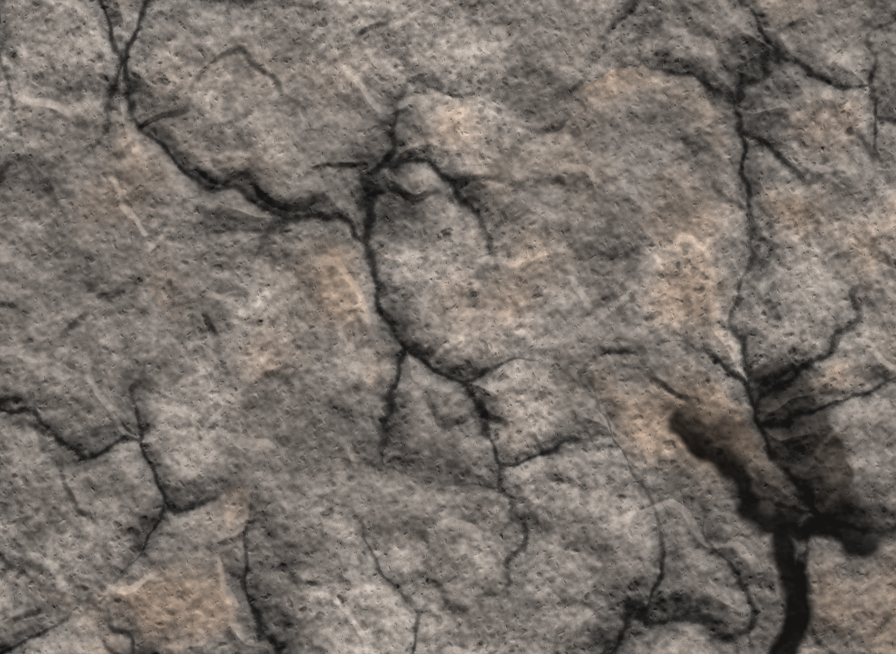
Write a Shadertoy shader that draws this texture.

```glsl
// Weathered, pitted grey-brown rock wall with irregular stones, cracks and a dark hollow.
#define STONE_SCALE 4.4
#define PIT_SCALE 42.0
#define GRAIN_SCALE 70.0
#define RELIEF 0.13
#define GRAIN 0.17
#define BASE_TONE 0.488
#define CRACK_WIDTH 0.0048
#define JOINT_WIDTH 0.05
#define ROCK_CENTRE vec2(1.22, 0.30)
#define GREY_TINT vec3(1.055, 0.995, 0.945)
#define WARM_TINT vec3(1.15, 0.985, 0.85)
#define LIGHT_DIR vec2(0.25, 0.97)

vec2 hash2(vec2 cell) {
    uvec2 q = uvec2(ivec2(cell)) * uvec2(1597u, 3812u) + uvec2(7919u, 104u);
    uint n = (q.x ^ (q.y * 2741u)) * 277803u;
    n = (n ^ (n >> 15)) * 739177u;
    n ^= n >> 13;
    n = n * 668265u + 9781u;
    n ^= n >> 16;
    return vec2(n & 65535u, ((n * 40503u) >> 16) & 65535u) / 65535.0;
}

float gradDot(vec2 cell, vec2 offset) {
    float angle = 6.2832 * hash2(cell).x;
    return dot(vec2(cos(angle), sin(angle)), offset);
}

// Gradient noise, roughly -0.7 to 0.7
float noise(vec2 p) {
    vec2 i = floor(p), f = p - i;
    vec2 u = f * f * f * (f * (f * 6.0 - 15.0) + 10.0);
    vec2 e = vec2(1, 0);
    return mix(mix(gradDot(i, f), gradDot(i + e, f - e), u.x),
               mix(gradDot(i + e.yx, f - e.yx), gradDot(i + 1.0, f - 1.0), u.x), u.y);
}

float fbm(vec2 p) {
    float sum = 0.0, amp = 1.0;
    for (int k = 0; k < 5; k++) {
        sum += amp * noise(p);
        p = mat2(1.6, 1.2, -1.2, 1.6) * p + 17.3;
        amp *= 0.52;
    }
    return sum;
}

vec2 warp(vec2 p, float freq) {
    return vec2(noise(p * freq + 3.7), noise(p * freq + 41.2));
}

// Stones, longer down to the right: distance to the nearest joint (x), random value (y)
vec2 stones(vec2 p) {
    p += 0.15 * warp(p, 2.7) + 0.05 * warp(p, 8.0) + 0.016 * warp(p, 27.0);
    p = vec2(dot(p, vec2(0.6, -0.8)) * 0.8, dot(p, vec2(0.8, 0.6)) * 1.1) * STONE_SCALE;
    vec2 base = floor(p), f = p - base, nearest = vec2(0), nearCell = vec2(0);
    float best = 9.0, edge = 9.0;
    for (int k = 0; k < 9; k++) {
        vec2 c = vec2(k % 3 - 1, k / 3 - 1);
        vec2 r = c + hash2(base + c) - f;
        if (dot(r, r) < best) { best = dot(r, r); nearest = r; nearCell = c; }
    }
    for (int k = 0; k < 25; k++) {
        vec2 c = nearCell + vec2(k % 5 - 2, k / 5 - 2);
        vec2 r = c + hash2(base + c) - f;
        vec2 d = r - nearest;
        if (dot(d, d) > 0.0001) edge = min(edge, dot(0.5 * (nearest + r), normalize(d)));
    }
    return vec2(edge / STONE_SCALE, hash2(base + nearCell + 57.0).y);
}

// Scattered round pits (positive) and a few pebbles (negative)
float pits(vec2 p, float scale) {
    p = p * scale + 0.4 * warp(p, scale * 1.3);
    vec2 base = floor(p);
    float sum = 0.0;
    for (int k = 0; k < 9; k++) {
        vec2 c = base + vec2(k % 3 - 1, k / 3 - 1);
        vec2 kind = hash2(c + 211.0);
        float radius = mix(0.1, 0.5, kind.x * kind.x * kind.x);
        float dent = smoothstep(radius, radius * 0.3, length(c + hash2(c) - p));
        sum += dent * (0.4 + radius) * (kind.y > 0.85 ? -0.7 : step(kind.y, 0.6));
    }
    return sum;
}

float jointStrength(vec2 p) { return smoothstep(-0.3, 0.3, noise(p * 3.4 + 8.4)); }

float pitting(vec2 p) {
    return pits(p, PIT_SCALE) + 0.7 * pits(p + 5.0, PIT_SCALE * 1.9);
}

float height(vec2 p, float edge, float pit) {
    float ledge = smoothstep(-0.07, 0.07, noise(p * 5.5 + 23.0) + 0.3 * noise(p * 17.0));
    return 0.034 * fbm(p * 7.0) + 0.012 * noise(p * 15.0) + 0.016 * ledge - 0.003 * pit
         + 0.026 * jointStrength(p) * smoothstep(0.0, JOINT_WIDTH, edge);
}

void mainImage(out vec4 fragColor, in vec2 fragCoord) {
    vec2 p = fragCoord / iResolution.y;

    // Surface and slope towards the light
    vec2 stone = stones(p);
    float pit = pitting(p);
    vec2 q = p + 0.003 * LIGHT_DIR;
    float slope = (height(p, stone.x, pit) - height(q, stones(q).x, pitting(q))) / 0.003;
    float broad = fbm(p * 2.4 + 31.0);
    float lumps = fbm(p * 8.0 + 63.0);
    float grain = fbm(p * GRAIN_SCALE);

    // Joints and broken cracks
    float strength = jointStrength(p);
    float joint = strength * smoothstep(JOINT_WIDTH, 0.0, stone.x + 0.02 * lumps);
    float width = CRACK_WIDTH * (0.4 + strength + 1.2 * noise(p * 9.0 + 4.0));
    float crack = strength * smoothstep(width + 0.003, 0.0, stone.x + 0.003 * grain);

    // Dark loose rock with a gap round its left and lower sides
    vec2 d = p - ROCK_CENTRE;
    float rim = max(abs(d.x * 0.8 + d.y * 0.6) * 1.15, abs(d.y * 0.8 - d.x * 0.6) * 0.85);
    rim += 0.07 * noise(p * 9.0 + 2.0) + 0.02 * noise(p * 33.0) - 0.095;
    float rock = smoothstep(0.008, -0.008, rim);
    float side = smoothstep(-0.02, 0.08, -d.x * 0.6 - d.y);
    float gap = side * smoothstep(0.035, 0.008, abs(rim - 0.012));
    float fissure = abs(d.x - 0.02 + 0.12 * noise(vec2(p.y * 6.0, 3.5)) + 0.01 * noise(p * 30.0));
    gap = max(gap, smoothstep(0.03, 0.012, fissure) * smoothstep(-0.06, -0.11, d.y));

    // Brightness
    float dust = smoothstep(-0.2, 0.4, broad + 0.5 * lumps);
    float tone = BASE_TONE + 0.04 * broad + 0.075 * lumps + 0.07 * (dust - 0.4);
    tone += 0.04 * (stone.y - 0.5) + RELIEF * clamp(slope, -1.8, 1.1);
    tone += GRAIN * grain * (0.6 + 0.4 * dust);
    tone -= (0.05 + 0.08 * dust) * max(pit, 0.0) + 0.13 * joint;
    tone *= (1.0 - 0.55 * crack) * (1.0 - 0.42 * rock) * (1.0 - 0.78 * gap);

    // Colour: warm stains on some stones, neutral grey in the joints
    float stain = smoothstep(0.45, 0.85, stone.y) * smoothstep(-0.2, 0.45, noise(p * 7.0 + 12.0) + 0.3 * lumps);
    stain = max(stain * (1.0 - joint), 0.5 * rock);
    vec3 tint = mix(GREY_TINT, WARM_TINT, 0.7 * stain);
    tint = mix(tint, vec3(1.03, 1.0, 0.965), 0.6 * joint);
    fragColor = vec4(clamp(tone, 0.08, 0.8) * tint, 1.0);
}
```
